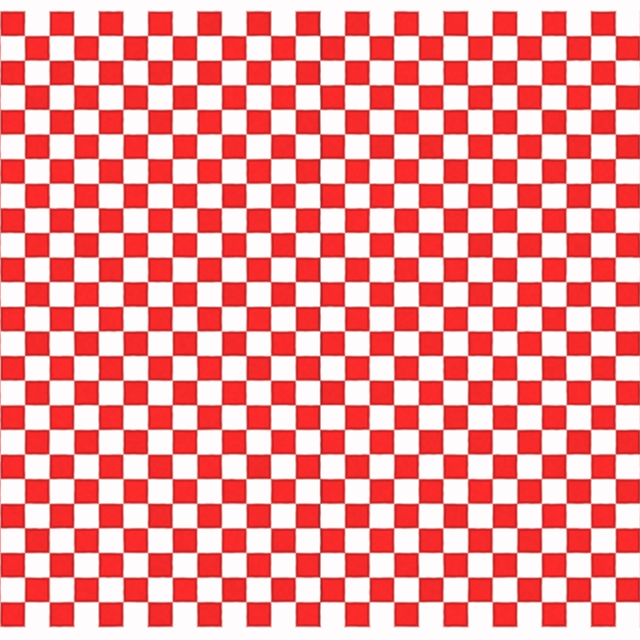
This pattern is drawn by a WebGL 1 fragment shader. Its source:

```glsl
precision highp float;

uniform vec2 u_resolution;

const float COLUMNS = 26.0;
const float ROWS = 25.0;
const vec2 MARGIN = vec2(0.0006, 0.0206);

const vec3 PAPER = vec3(0.996, 0.99, 0.99);
const vec3 BLUSH = vec3(1.00, 0.80, 0.78);
const vec3 PINK = vec3(0.91, 0.55, 0.55);
const vec3 ROSEWOOD = vec3(0.75, 0.29, 0.29);
const vec3 CRIMSON = vec3(0.77, 0.13, 0.14);
const vec3 RED = vec3(0.975, 0.165, 0.165);

float hash(vec2 p) {
  vec3 q = fract(vec3(p.xyx) * 0.1031);
  q += dot(q, q.yzx + 33.33);
  return fract((q.x + q.y) * q.z);
}

float valueNoise(vec2 p) {
  vec2 i = floor(p);
  vec2 f = fract(p);
  f = f * f * (3.0 - 2.0 * f);
  float low = mix(hash(i), hash(i + vec2(1.0, 0.0)), f.x);
  float high = mix(hash(i + vec2(0.0, 1.0)), hash(i + 1.0), f.x);
  return mix(low, high, f.y);
}

// Depth inside a unit square, negative outside
float squareDepth(vec2 p) {
  vec2 d = 0.5 - abs(p);
  return min(d.x, d.y);
}

// Depth inside the nearest filled square of the finite rows
float checkerDepth(vec2 p, float rows) {
  float depth = -1.0;
  for (int i = -1; i <= 1; i++) {
    float row = clamp(floor(p.y) + float(i), 0.0, rows - 1.0);
    float x = mod(p.x + row + 0.5, 2.0) - 1.0;
    depth = max(depth, squareDepth(vec2(x, p.y - row - 0.5)));
  }
  return depth;
}

float ramp(float level, float softness, float depth) {
  return smoothstep(level - softness, level + softness, depth);
}

// Colour bands from the paper through the rim to the fill
vec3 inkColor(float depth, float softness) {
  vec3 color = mix(PAPER, BLUSH, ramp(-0.035, softness, depth));
  color = mix(color, PINK, ramp(-0.008, softness, depth));
  color = mix(color, ROSEWOOD, ramp(0.016, softness, depth));
  color = mix(color, CRIMSON, ramp(0.044, softness, depth));
  return mix(color, RED, ramp(0.1, max(softness, 0.035), depth));
}

void main() {
  vec2 uv = gl_FragCoord.xy / u_resolution;
  vec2 cell = (uv - MARGIN) * COLUMNS;
  float pixel = COLUMNS / min(u_resolution.x, u_resolution.y);

  // Slightly uneven rims
  float depth = checkerDepth(cell, ROWS);
  depth += 0.014 * (valueNoise(cell * 5.0) - 0.5);
  vec3 color = inkColor(depth, max(0.014, 0.5 * pixel));

  // Faint tone changes between squares and mottling within them
  float ink = ramp(0.03, 0.03, depth);
  float tone = 0.03 * (hash(floor(cell) + 7.0) - 0.5);
  float mottle = 0.045 * (valueNoise(cell * 8.0 + 40.0) - 0.5);
  color *= 1.0 + ink * (tone + mottle);

  // Darker seam down the middle
  float seam = 1.0 - smoothstep(0.02, 0.10, abs(cell.x - 0.5 * COLUMNS));
  color *= 1.0 - 0.22 * seam * ramp(0.0, 0.03, depth);

  gl_FragColor = vec4(clamp(color, 0.0, 1.0), 1.0);
}
```
